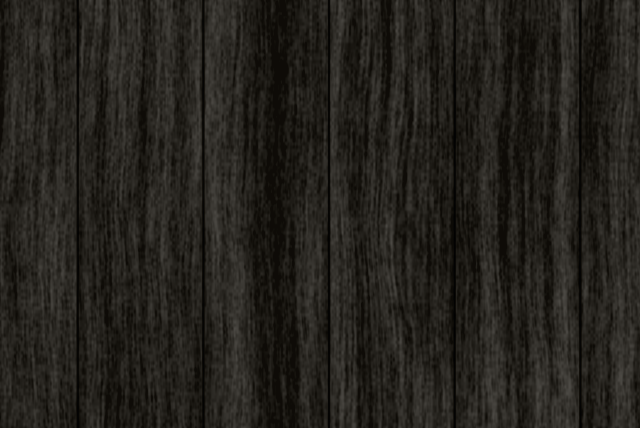
Give the GLSL for this texture, as a WebGL 1 fragment shader.

```glsl
precision highp float;
// Dark weathered wood: vertical planks with streaked grain, pores and thin black seams.
uniform vec2 u_resolution;

float hash(vec2 p) {
  return fract(sin(dot(p, vec2(127.1, 311.7))) * 43758.55);
}

float noise(vec2 p) {
  vec2 i = floor(p), f = fract(p);
  f = f * f * (3.0 - 2.0 * f);
  return mix(mix(hash(i), hash(i + vec2(1.0, 0.0)), f.x),
             mix(hash(i + vec2(0.0, 1.0)), hash(i + 1.0), f.x), f.y);
}

// Distance to the nearest scattered point
float cellular(vec2 p) {
  vec2 cell = floor(p);
  float nearest = 2.0;
  for (int j = -1; j <= 1; j++) {
    for (int i = -1; i <= 1; i++) {
      vec2 c = cell + vec2(float(i), float(j));
      vec2 point = c + vec2(hash(c), hash(c + 37.0));
      nearest = min(nearest, length(p - point));
    }
  }
  return nearest;
}

// Soft vertical stripe of tone
float band(float x, float center, float width) {
  float d = (x - center) / width;
  return exp(-d * d);
}

void main() {
  vec2 p = gl_FragCoord.xy / u_resolution.y;

  // Planks
  float s = (p.x - 0.1816) / 0.2936;
  float plank = floor(s);
  float across = fract(s);
  float edge = min(across, 1.0 - across) * 0.2936;

  // Grain bends in slow waves and swells around one knot
  vec2 g = p + vec2(0.0, plank * 7.3);
  g.x += 0.006 * sin(g.y * 4.0 + plank * 2.1)
       + 0.004 * sin(g.y * 9.0 + p.x * 11.0)
       + 0.0015 * sin(g.y * 23.0 + p.x * 30.0);
  vec2 knot = (p - vec2(0.96, 0.45)) * vec2(14.0, 5.0);
  float swell = exp(-dot(knot, knot));
  g.x -= 0.025 * knot.x * swell;

  // Broad tone
  float tone = 0.15 + 0.10 * (noise(g * vec2(12.0, 1.6)) - 0.5);
  tone += 0.035 * (band(g.x, 0.08, 0.03) + band(g.x, 0.23, 0.04)
        + band(g.x, 0.98, 0.05) + band(g.x, 1.31, 0.04));
  tone -= 0.04 * (band(g.x, 0.0, 0.05) + band(g.x, 0.32, 0.03)
        + band(g.x, 0.65, 0.05) + band(g.x, 0.86, 0.05)
        + band(g.x, 1.21, 0.04) + band(g.x, 1.38, 0.03));
  tone += 0.02 * swell;

  // Streaks, from wide to fine
  tone += 0.08 * (noise(g * vec2(38.0, 1.2)) - 0.5);
  tone += 0.10 * (noise(g * vec2(95.0, 2.6) + 11.0) - 0.5);
  tone += 0.10 * (noise(g * vec2(185.0, 15.0) + 29.0) - 0.5);

  // Growth rings, stronger in some parts
  float ringMask = smoothstep(0.4, 0.8, noise(g * vec2(8.0, 0.9) + 53.0));
  tone += 0.022 * ringMask * sin(g.x * 460.0 + 6.0 * noise(g * vec2(14.0, 2.0)));

  // Short pores and rough speckle
  tone -= 0.04 * (1.0 - smoothstep(0.1, 0.5, cellular(g * vec2(120.0, 24.0))));
  tone += 0.08 * (noise(p * vec2(175.0, 125.0)) - 0.5);

  // Seams with shaded shoulders
  tone = max(tone, 0.045);
  tone *= 1.0 - 0.22 * exp(-edge * 90.0);
  tone *= mix(0.15, 1.0, smoothstep(0.001, 0.0045, edge));

  vec3 wood = tone + vec3(0.01, 0.0, -0.02) * smoothstep(0.0, 0.06, tone);
  gl_FragColor = vec4(clamp(wood, 0.0, 1.0), 1.0);
}
```
